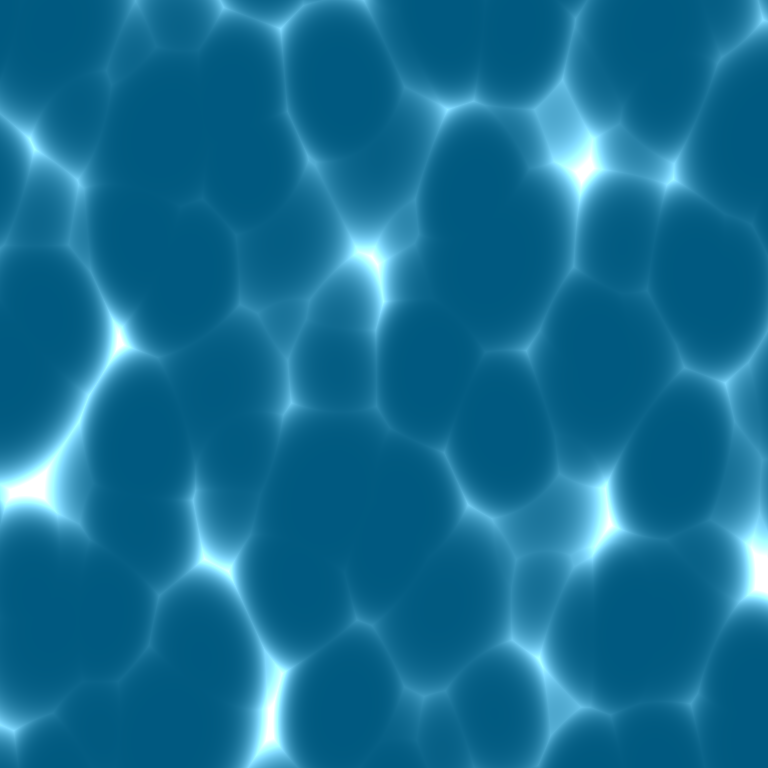
Reproduce this texture procedurally as a WebGL 2 fragment shader.

```glsl
#version 300 es
precision highp float;
// Water caustics: bright webs of light between dark, rounded cells on a blue pool floor.

#define VIEW_SPAN 2.56               // width of the water plane shown
#define VIEW_OFFSET vec2(0.63, 1.37) // where the view starts on that plane
#define SLICE_DEPTH 0.37             // height of the cut through the lattices
#define LAYERS 3
#define FIRST_SCALE 0.5              // scale of the first lattice step
#define SCALE_STEP 0.1               // scale lost with each further step
#define LIGHT_FALLOFF 7.0
#define LIGHT_GAIN 25.0
#define WATER_COLOR vec3(0.0, 0.35, 0.5)

uniform vec2 u_resolution;
out vec4 fragColor;

// Turns and stretches space between one lattice and the next
const mat3 LATTICE_SKEW = mat3(-2.0, -1.0, 2.0,
                                3.0, -2.0, 1.0,
                                1.0,  2.0, 2.0);

// Distance to the centre of the enclosing unit cell
float cellDistance(vec3 p) {
    return length(fract(p) - 0.5);
}

// Distance to the nearest cell centre over all skewed lattices
float nearestCell(vec3 p) {
    float nearest = 1.0;
    for (int i = 0; i < LAYERS; i++) {
        float scale = FIRST_SCALE - SCALE_STEP * float(i);
        p = (p * LATTICE_SKEW) * scale;
        nearest = min(nearest, cellDistance(p));
    }
    return nearest;
}

void main() {
    vec2 uv = gl_FragCoord.xy / u_resolution.y;
    vec3 position = vec3(uv * VIEW_SPAN + VIEW_OFFSET, SLICE_DEPTH);

    // Light gathers steeply where every cell centre is far away
    float light = LIGHT_GAIN * pow(nearestCell(position), LIGHT_FALLOFF);

    fragColor = vec4(min(WATER_COLOR + light, 1.0), 1.0);
}
```
